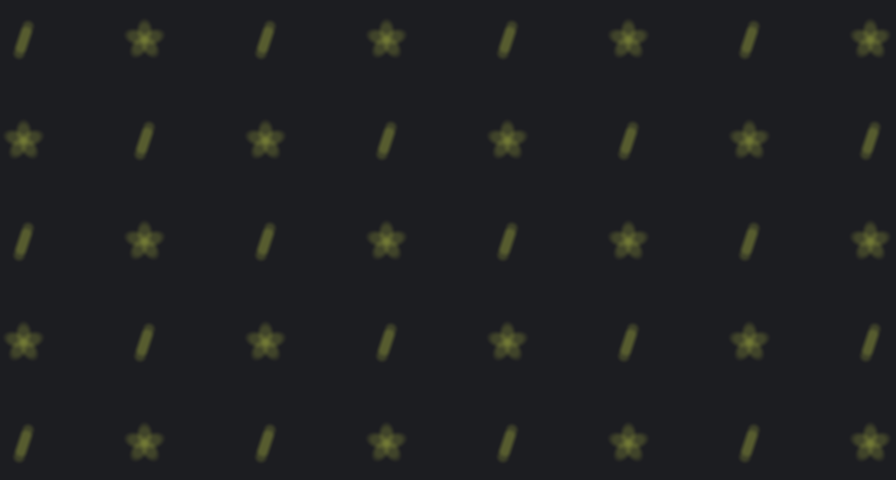
This pattern is drawn by a Shadertoy shader. Its source:

```glsl
// Dark cloth with a checkerboard of small soft motifs: five-petalled flowers
// alternating with slanted dashes. Each motif is built from translucent,
// blurred shapes whose overlaps add up to brighter olive tones.

#define STEP vec2(0.2520, 0.2102)      // motif spacing, in canvas heights
#define ORIGIN vec2(0.0492, 0.0762)    // centre of the lower left motif
#define GROUND vec3(0.110, 0.112, 0.130)
#define INK vec3(0.70, 0.75, 0.27)
#define PETAL_SIZE vec2(0.0136, 0.0205) // half width, half length
#define PETAL_OFFSET 0.0185
#define PETAL_ALPHA 0.24
#define DASH_SIZE vec2(0.0108, 0.0230)  // radius, half length of the spine
#define DASH_SHIFT 0.0062
#define DASH_ALPHA 0.22
#define DASH_TILT 0.322
#define SOFTNESS 0.0065

const float TAU = 6.2831853;

// Turns p clockwise, so that a shape drawn upright leans counterclockwise by -a.
vec2 rotate(vec2 p, float a) {
    float c = cos(a), s = sin(a);
    return vec2(c * p.x - s * p.y, s * p.x + c * p.y);
}

float ellipseDistance(vec2 p, vec2 r) {
    return (length(p / r) - 1.0) * min(r.x, r.y);
}

float capsuleDistance(vec2 p, vec2 size) {
    p.y -= clamp(p.y, -size.y, size.y);
    return length(p) - size.x;
}

// Blurred coverage, never sharper than one pixel.
float softFill(float d) {
    float w = max(SOFTNESS, 1.0 / iResolution.y);
    return 1.0 - smoothstep(-w, w, d);
}

// Opacity of five overlapping petals.
float flower(vec2 p) {
    float clear = 1.0;
    for (int i = 0; i < 5; i++) {
        vec2 q = rotate(p, TAU * float(i) / 5.0) - vec2(0.0, PETAL_OFFSET);
        clear *= 1.0 - PETAL_ALPHA * softFill(ellipseDistance(q, PETAL_SIZE));
    }
    return 1.0 - clear;
}

// Opacity of two strokes shifted along a slanted axis.
float dash(vec2 p) {
    vec2 q = rotate(p, DASH_TILT);
    float clear = 1.0;
    for (int i = -1; i <= 1; i += 2) {
        vec2 s = q - vec2(0.0, float(i) * DASH_SHIFT);
        clear *= 1.0 - DASH_ALPHA * softFill(capsuleDistance(s, DASH_SIZE));
    }
    return 1.0 - clear;
}

void mainImage(out vec4 fragColor, in vec2 fragCoord) {
    // Nearest motif and the position relative to its centre
    vec2 grid = (fragCoord / iResolution.y - ORIGIN) / STEP;
    vec2 cell = floor(grid + 0.5);
    vec2 p = (grid - cell) * STEP;

    // Alternate the two motifs like a checkerboard
    bool isFlower = mod(cell.x + cell.y, 2.0) > 0.5;
    float opacity = isFlower ? flower(p) : dash(p);

    fragColor = vec4(mix(GROUND, INK, opacity), 1.0);
}
```
